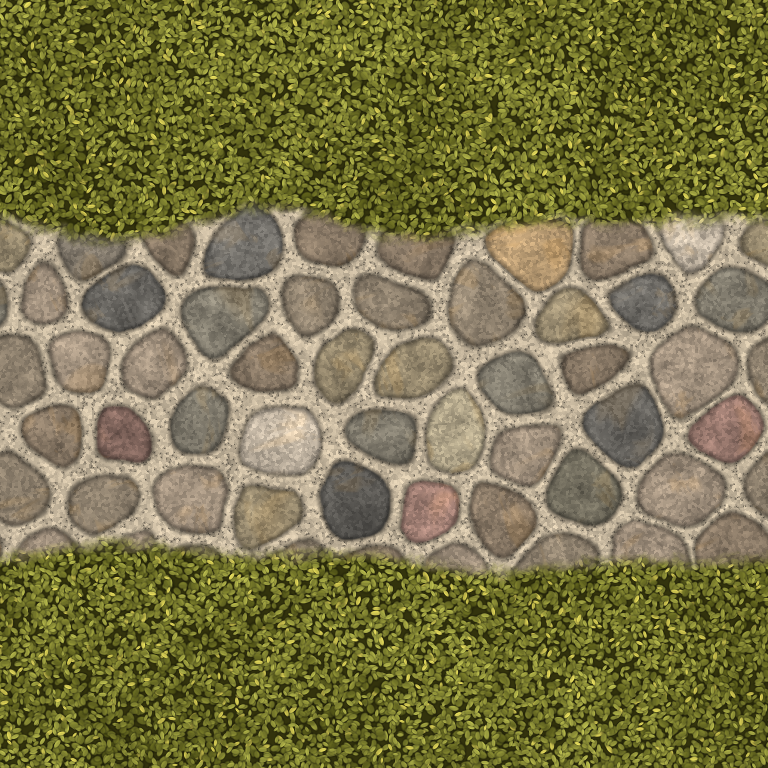
Write a Shadertoy shader that draws this texture.

```glsl
// A cobbled path crossing a clover lawn, seen from above.
// Stones are rounded Voronoi cells set in speckled mortar; the lawn is
// stacked layers of jittered leaves; layered sines shape borders and stains.

const float TAU = 6.28318;
const vec2 STONE_CELL = vec2(1.0 / 9.0, 0.085);
const vec2 STONE_ORIGIN = vec2(0.0, 0.2175);

float hash(vec2 p) {
    vec3 q = fract(p.xyx * 0.1031);
    q += dot(q, q.yzx + 33.33);
    return fract((q.x + q.y) * q.z);
}

vec2 hash2(vec2 p) { return vec2(hash(p), hash(p + 57.0)); }

mat2 rotation(float a) { return mat2(cos(a), sin(a), -sin(a), cos(a)); }

// Layered, domain-warped sines, roughly -0.8 to 0.8.
float ripples(vec2 p) {
    float sum = 0.0, amp = 0.5;
    for (int i = 0; i < 4; i++) {
        p = rotation(1.1) * p * 1.8 + sin(p.yx * 1.3);
        sum += amp * sin(p.x) * cos(p.y);
        amp *= 0.6;
    }
    return sum;
}

// Cellular noise: x is the distance to the nearest point, y its random id.
vec2 cellular(vec2 p) {
    vec2 nearest = vec2(9.0, 0.0);
    for (int k = 0; k < 9; k++) {
        vec2 id = floor(p) + vec2(k % 3 - 1, k / 3 - 1);
        float d = distance(p, id + hash2(id));
        if (d < nearest.x) nearest = vec2(d, hash(id + 91.0));
    }
    return nearest;
}

// Lawn: each layer scatters turned ellipses that shade what lies below.
vec3 lawn(vec2 p, float pixel) {
    float patchTone = ripples(p * 7.0) + 0.6 * ripples(p * 24.0 + 9.0);
    vec3 color = vec3(0.20, 0.20, 0.05);
    for (int layer = 0; layer < 5; layer++) {
        float level = float(layer), scale = 62.0 + 9.0 * level;
        vec2 q = rotation(level * 1.3) * p * scale + level * 17.0;
        float soft = max(pixel * scale, 0.1);
        for (int k = 0; k < 9; k++) {
            vec2 id = floor(q) + vec2(k % 3 - 1, k / 3 - 1);
            vec2 seed = id + level * 131.0;
            vec2 shape = hash2(seed + 23.0);
            if (shape.x < 0.3) continue;
            float tint = hash(seed + 7.0);
            vec2 v = rotation(TAU * shape.y) * (q - id - 0.5 - 0.8 * (hash2(seed) - 0.5));
            float d = length(v * vec2(0.85, 1.0 + 0.9 * tint)) - mix(0.18, 0.46, shape.x);
            float tone = 0.12 + 0.70 * tint + 0.05 * level + 0.17 * patchTone;
            vec3 leaf = mix(vec3(0.27, 0.28, 0.06), vec3(0.71, 0.72, 0.30), tone);
            leaf += 0.09 * step(0.94, tint) * vec3(1.5, 1.0, 0.4);
            leaf *= 1.0 + 0.35 * clamp(v.y, -0.4, 0.4) - 0.06 * exp(-abs(v.y) * 18.0);
            color *= mix(0.80, 1.0, smoothstep(0.0, 0.3, d));
            color = mix(color, leaf, 1.0 - smoothstep(-soft, soft, d));
        }
    }
    return color;
}

// Staggered, jittered stone centres that repeat across the width.
vec2 stoneSite(vec2 cell) {
    vec2 jitter = hash2(vec2(mod(cell.x, 9.0), cell.y) + 11.0) - 0.5;
    float stagger = 0.5 * mod(cell.y, 2.0);
    return (cell + 0.5 + vec2(stagger, 0.0) + 0.62 * jitter) * STONE_CELL + STONE_ORIGIN;
}

// Nearest stone centre in xy, softly rounded distance to its border in z.
vec3 stoneField(vec2 p) {
    vec2 base = floor((p - STONE_ORIGIN) / STONE_CELL), site = vec2(9.0);
    for (int k = 0; k < 25; k++) {
        vec2 s = stoneSite(base + vec2(k % 5 - 2, k / 5 - 2));
        if (distance(p, s) < distance(p, site)) site = s;
    }
    const float sharpness = 115.0;
    float sum = 0.0;
    for (int k = 0; k < 25; k++) {
        vec2 s = stoneSite(base + vec2(k % 5 - 2, k / 5 - 2)), gap = s - site;
        if (dot(gap, gap) > 1e-5)
            sum += exp(-sharpness * dot(0.5 * (s + site) - p, normalize(gap)));
    }
    return vec3(site, -log(sum) / sharpness);
}

vec3 accent(vec3 color, vec2 site, vec2 centre, vec3 tint) {
    return mix(color, tint, 1.0 - smoothstep(0.04, 0.06, distance(site, centre)));
}

vec3 stoneColor(vec2 site) {
    const vec3 slate = vec3(0.40, 0.39, 0.37), rose = vec3(0.57, 0.45, 0.41);
    const vec3 pale = vec3(0.74, 0.69, 0.62), tan = vec3(0.69, 0.58, 0.43);
    vec3 kinds[5] = vec3[5](vec3(0.53, 0.48, 0.41), vec3(0.47, 0.45, 0.40),
        vec3(0.56, 0.51, 0.41), vec3(0.59, 0.53, 0.46), vec3(0.51, 0.45, 0.38));
    vec2 seed = floor(vec2(fract(site.x), site.y) * 900.0);
    vec3 c = kinds[int(hash(seed) * 4.99)];
    // Broad colour groups along the path.
    c = accent(c, site, vec2(0.32, 0.68), slate * 1.1);
    c = accent(c, site, vec2(0.15, 0.62), slate);
    c = accent(c, site, vec2(0.45, 0.35), slate * 0.85);
    c = accent(c, site, vec2(0.83, 0.60), slate * 1.1);
    c = accent(c, site, vec2(0.82, 0.47), slate);
    c = accent(c, site, vec2(0.75, 0.37), slate * vec3(1.1, 1.08, 0.98));
    c = accent(c, site, vec2(0.88, 0.69), pale);
    c = accent(c, site, vec2(0.35, 0.46), pale);
    c = accent(c, site, vec2(0.59, 0.46), pale * vec3(0.92, 0.92, 0.85));
    c = accent(c, site, vec2(0.17, 0.45), rose * 0.85);
    c = accent(c, site, vec2(0.57, 0.34), rose * 1.1);
    c = accent(c, site, vec2(0.95, 0.43), rose);
    return accent(c, site, vec2(0.71, 0.68), tan);
}

vec3 cobbles(vec2 p, float pixel) {
    vec2 warped = p + 0.004 * vec2(ripples(p * 22.0), ripples(p * 22.0 + 40.0));
    vec3 field = stoneField(warped);
    vec2 site = field.xy, grain = cellular(p * 250.0);
    float inset = mix(0.003, 0.011, hash(floor(site * 700.0)));
    float depth = field.z - inset;
    // Sandy mortar, darkened where it meets the stones.
    vec3 mortar = vec3(0.79, 0.73, 0.63) * (0.82 + 0.3 * grain.y + 0.1 * ripples(p * 60.0));
    mortar *= mix(0.6, 1.0, smoothstep(0.05, 0.35, grain.x + step(0.2, grain.y)));
    mortar *= mix(0.62, 1.0, smoothstep(0.0, 0.006, -depth));
    // Flat-topped stones with mottling and fine mineral grain.
    vec3 stone = stoneColor(site) * mix(0.72, 1.05, smoothstep(0.0, 0.007, depth));
    stone *= 1.0 + 0.20 * ripples(p * 38.0 + site * 90.0) + 0.24 * (grain.y - 0.5);
    stone *= 1.0 + 1.3 * dot(p - site, vec2(-0.5, 0.85));
    stone += vec3(0.05, 0.025, -0.01) * smoothstep(0.15, 0.6, ripples(p * 25.0 + site * 50.0));
    float edge = pixel + 0.0004;
    return mix(mortar, stone, smoothstep(-edge, edge, depth));
}

float wave(float x, float count, float crest) { return cos(TAU * count * (x - crest)); }

void mainImage(out vec4 fragColor, in vec2 fragCoord) {
    vec2 p = fragCoord / iResolution.xy;
    float pixel = 1.0 / min(iResolution.x, iResolution.y);
    // Wavy upper and lower limits of the path, feathered into the lawn.
    float upper = 0.707 + 0.013 * wave(p.x, 2.0, 0.36) + 0.010 * wave(p.x, 3.0, 0.34);
    float lower = 0.273 + 0.013 * wave(p.x, 1.0, 0.20) + 0.006 * wave(p.x, 3.0, 0.14);
    float inside = min(upper - p.y, p.y - lower) + 0.008 * ripples(p * 45.0);
    float path = smoothstep(-0.014, 0.014, inside);
    fragColor = vec4(mix(lawn(p, pixel), cobbles(p, pixel), path), 1.0);
}
```
